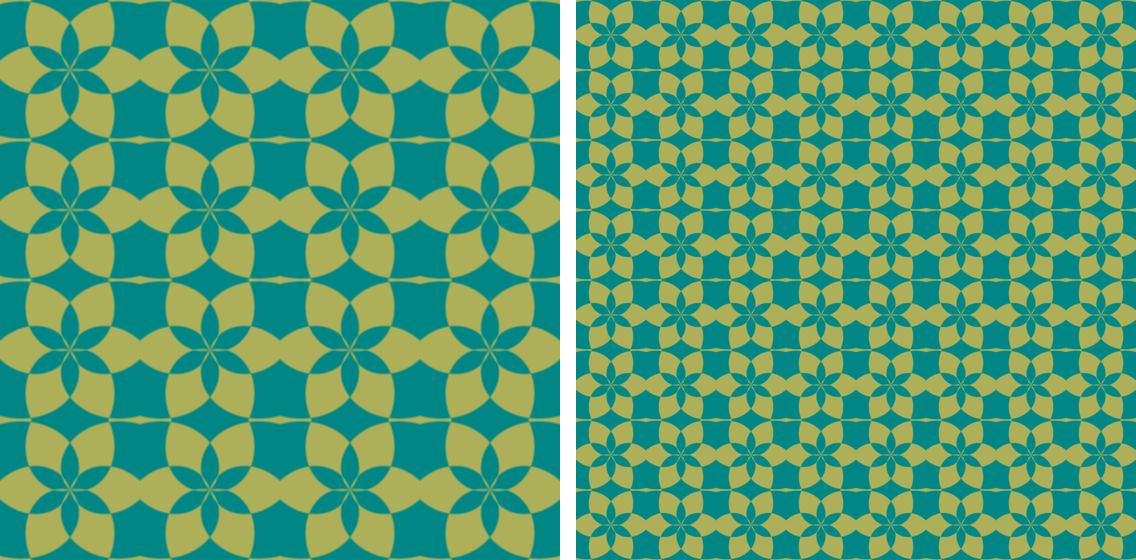
Left: one tile. Right: repeated 2 by 2.
Reproduce this pattern procedurally as a WebGL 1 fragment shader.

```glsl
precision highp float;
// Grid of six-petal flowers cut from two mirrored families of spirals.

#define REPEATS 4.0        // cells across and down
#define PETALS 6.0         // petals around each flower
#define RING_FREQ 14.0     // radial phase, radians per cell
#define EDGE_SOFT 0.002    // half width of the edge blend, in canvas units
#define TEAL vec3(0.0, 0.53, 0.52)
#define OLIVE vec3(0.68, 0.69, 0.35)

uniform vec2 u_resolution;

const float HALF_PI = 1.5707963;

// Sign of one spiral family, from -1 to 1 with a soft edge.
float softSign(float phase, float slope, float blend) {
  return clamp(cos(phase) / (slope * blend), -1.0, 1.0);
}

// 1 inside the olive petals, 0 in the teal ones.
float flower(vec2 p, float blend) {
  float r = max(length(p), 1e-4);
  float angle = r > 1e-4 ? atan(p.y, p.x) : 0.0;
  float around = 0.5 * PETALS * angle;
  float outward = 0.5 * (RING_FREQ * r + HALF_PI);
  float slope = 0.5 * length(vec2(RING_FREQ, PETALS / r));

  // The two spirals turn opposite ways; their product checkers the cell.
  float left = softSign(around + outward, slope, blend);
  float right = softSign(around - outward, slope, blend);
  return 0.5 + 0.5 * left * right;
}

void main() {
  vec2 uv = gl_FragCoord.xy / u_resolution;
  vec2 cell = fract(uv * REPEATS) - 0.5;
  float pixel = 1.0 / min(u_resolution.x, u_resolution.y);
  float blend = REPEATS * max(EDGE_SOFT, 0.75 * pixel);
  gl_FragColor = vec4(mix(TEAL, OLIVE, flower(cell, blend)), 1.0);
}
```
